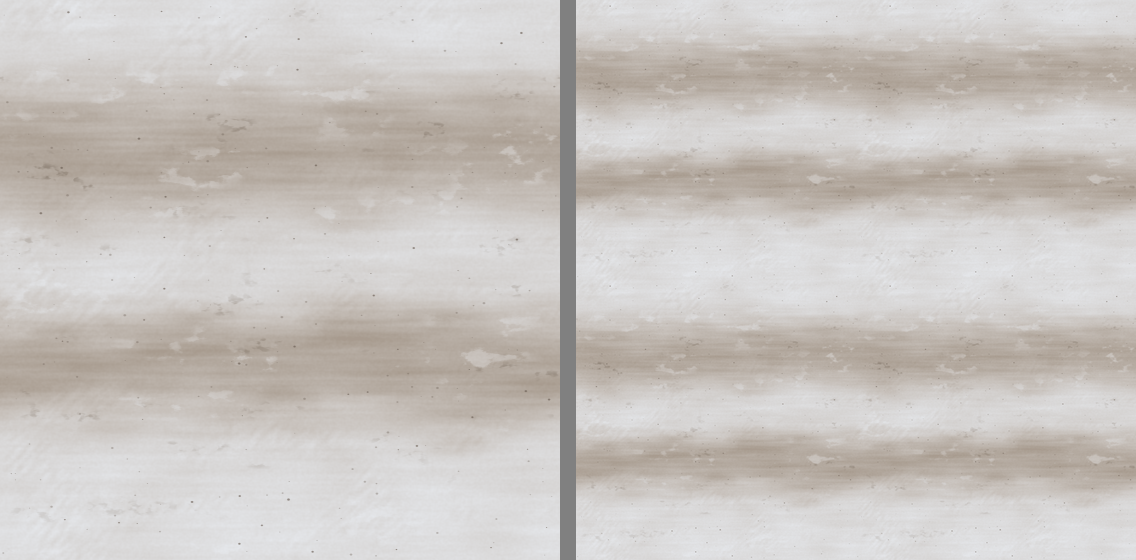
Left: one tile. Right: repeated 2 by 2.
Write a WebGL 2 fragment shader that draws this texture.

```glsl
#version 300 es
precision highp float;
// Weathered pale plaster with two soft taupe bands, streaks, flakes and specks; tiles.

uniform vec2 u_resolution;
out vec4 fragColor;

// Integer hash of a lattice cell, two values in 0..1
vec2 hash2(vec2 cell, float seed) {
    uvec3 v = uvec3(cell, seed) * 1664525u + 1013904223u;
    v.x += v.y * v.z; v.y += v.z * v.x; v.z += v.x * v.y;
    v ^= v >> 16u;
    v.x += v.y * v.z; v.y += v.z * v.x;
    return vec2(v.xy & 65535u) / 65535.0;
}

float cornerSlope(vec2 cell, vec2 offset, vec2 period, float seed) {
    float angle = 6.2832 * hash2(mod(cell, period), seed).x;
    return dot(vec2(cos(angle), sin(angle)), offset);
}

// Gradient noise that wraps after a whole number of cells
float noise(vec2 p, vec2 period, float seed) {
    vec2 i = floor(p), f = p - i;
    vec2 s = f * f * f * (f * (f * 6.0 - 15.0) + 10.0);
    vec2 e = vec2(1, 0);
    float low = mix(cornerSlope(i, f, period, seed),
                    cornerSlope(i + e.xy, f - e.xy, period, seed), s.x);
    float high = mix(cornerSlope(i + e.yx, f - e.yx, period, seed),
                     cornerSlope(i + e.xx, f - e.xx, period, seed), s.x);
    return mix(low, high, s.y);
}

float fbm(vec2 uv, vec2 cells, int octaves, float seed) {
    float sum = 0.0, amplitude = 1.0;
    for (int k = 0; k < octaves; k++) {
        sum += amplitude * noise(uv * cells, cells, seed + float(k));
        cells *= 2.0;
        amplitude *= 0.5;
    }
    return sum;
}

// Soft horizontal band around a height, wrapping vertically
float band(float y, float center, float width) {
    float d = (fract(y - center + 0.5) - 0.5) / width;
    return exp(-d * d);
}

// Sparse round specks, at most one per cell
float specks(vec2 uv, float cells, float share, float seed) {
    vec2 p = uv * cells, id = mod(floor(p), cells);
    vec2 place = 0.25 + 0.5 * hash2(id, seed);
    vec2 kind = hash2(id, seed + 1.0);
    float radius = mix(0.0005, 0.0019, kind.y * kind.y);
    float d = length((fract(p) - place) * vec2(0.8, 1.0)) / cells;
    float soft = max(0.0007, 0.7 / u_resolution.y);
    return step(kind.x, share) * (1.0 - smoothstep(radius - soft, radius + soft, d));
}

void main() {
    vec2 uv = gl_FragCoord.xy / u_resolution;

    // Broad bands with ragged, drifting borders
    float drift = 0.055 * fbm(uv, vec2(2, 4), 3, 1.0) + 0.022 * fbm(uv, vec2(7, 16), 5, 11.0);
    float y = uv.y + drift;
    float bands = 0.93 * band(y, 0.735, 0.118) + 0.97 * band(y, 0.342, 0.102);
    float tone = bands;

    // Horizontal streaks, stronger in the bands
    float streaks = 0.20 * noise(uv * vec2(3, 34), vec2(3, 34), 21.0)
                  + 0.16 * noise(uv * vec2(4, 85), vec2(4, 85), 22.0)
                  + 0.10 * noise(uv * vec2(7, 170), vec2(7, 170), 23.0);
    tone += streaks * (0.45 + 0.55 * bands);

    // Cloudy mottling
    tone += 0.13 * fbm(uv, vec2(6, 11), 6, 31.0);

    // Oblique trowel scratches in the pale parts
    vec2 oblique = vec2(uv.x + uv.y, uv.y - uv.x) * vec2(22, 70);
    float scratches = noise(oblique, vec2(22, 70), 41.0);
    float worn = smoothstep(-0.1, 0.4, fbm(uv, vec2(5, 8), 3, 42.0));
    tone += 0.20 * scratches * worn * (1.0 - 0.7 * bands);

    // Chalky flakes gathered in patches
    float flakes = smoothstep(0.12, 0.42, fbm(uv, vec2(18, 32), 5, 51.0));
    float flakeArea = smoothstep(0.0, 0.45, fbm(uv, vec2(4, 10), 3, 61.0));
    tone -= flakes * flakeArea * (0.10 + 0.32 * bands);

    // Fine rippled grain
    float grain = 0.6 * noise(uv * vec2(130, 160), vec2(130, 160), 71.0)
                + 0.5 * noise(uv * vec2(230, 250), vec2(230, 250), 72.0);
    tone += 0.10 * grain;

    // Cool white through warm grey to taupe
    vec3 white = vec3(0.864, 0.863, 0.867);
    vec3 warmGrey = vec3(0.780, 0.754, 0.731);
    vec3 taupe = vec3(0.682, 0.638, 0.594);
    vec3 color = mix(white, warmGrey, clamp(tone * 2.0, -0.45, 1.0));
    color = mix(color, taupe, clamp(tone * 2.0 - 1.0, 0.0, 1.25));

    // Broken grey-brown stains in long clusters
    float stainArea = smoothstep(0.28, 0.62, fbm(uv, vec2(6, 17), 3, 81.0));
    float stains = smoothstep(0.0, 0.5, fbm(uv, vec2(44, 76), 3, 91.0));
    color = mix(color, vec3(0.50, 0.45, 0.40), 0.6 * stains * stainArea * (0.25 + 0.75 * bands));

    // Scattered pits and dirt
    float pits = max(specks(uv, 22.0, 0.13, 101.0), 0.55 * specks(uv, 47.0, 0.11, 111.0));
    color = mix(color, vec3(0.40, 0.35, 0.31), 0.65 * pits);

    fragColor = vec4(color, 1.0);
}
```
